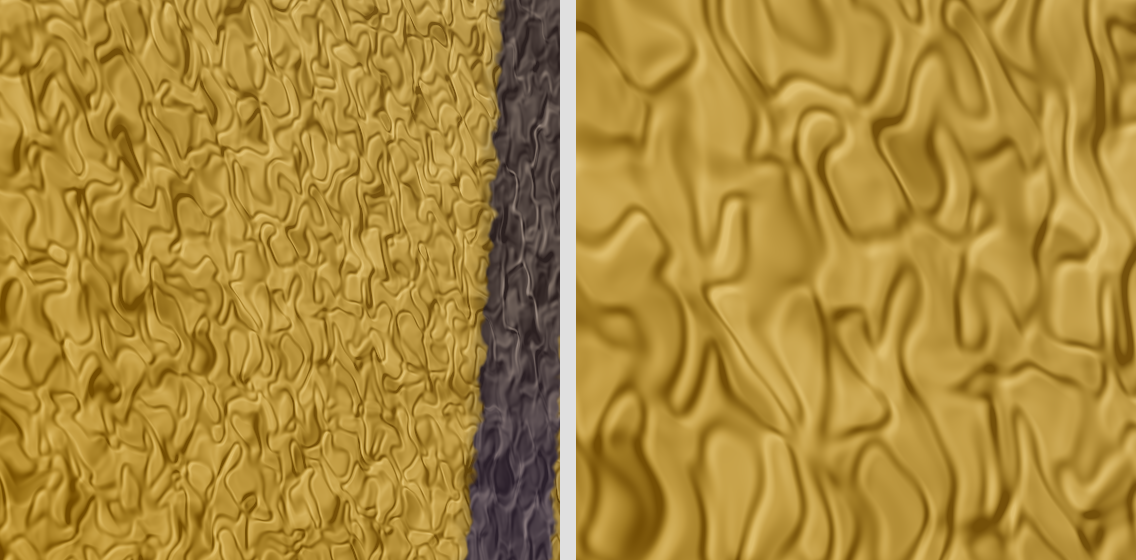
Left, the full canvas; right, a detail of the centre.
This texture is drawn by a three.js fragment shader. Its source:

```glsl
// Rough ochre plaster beside a dark, crumpled, fibrous vertical band.
// Warped gradient noise forms a relief of creases and pits, lit from the
// upper left; the grain becomes finer towards the right.
varying vec2 vUv;

const vec3 PLASTER_PIT = vec3(0.45, 0.31, 0.035);
const vec3 PLASTER_MID = vec3(0.62, 0.48, 0.15);
const vec3 PLASTER_LIGHT = vec3(0.76, 0.62, 0.28);
const vec3 PLASTER_GLINT = vec3(0.86, 0.74, 0.43);
const vec3 BAND_DARK = vec3(0.17, 0.125, 0.12);
const vec3 BAND_MID = vec3(0.34, 0.29, 0.27);
const vec3 BAND_LIGHT = vec3(0.50, 0.44, 0.40);
const vec3 BAND_GLINT = vec3(0.66, 0.60, 0.57);

const vec2 GRAIN_COARSE = vec2(12.0, 8.0);  // grains per canvas, left side
const vec2 GRAIN_GAIN = vec2(6.5, 6.0);     // increase towards the right
const vec2 FIBRE_SCALE = vec2(34.0, 16.0);
const vec2 TO_LIGHT = vec2(-0.07, 0.05);    // offset in grain units
const float PLASTER_TONE = 0.95;
const float CAVITY = 1.2;
const float RELIEF = 1.25;
const float BAND_TONE = 0.38;
const float EDGE_SOFTNESS = 0.005;
const float EDGE_JITTER = 0.014;

vec2 gradient(vec2 cell) {
  float angle = 6.2832 * fract(sin(dot(cell, vec2(127.1, 311.7))) * 43758.5);
  return vec2(cos(angle), sin(angle));
}

float noise(vec2 p) {
  vec2 i = floor(p);
  vec2 f = p - i;
  vec2 u = f * f * f * (f * (f * 6.0 - 15.0) + 10.0);
  float a = dot(gradient(i), f);
  float b = dot(gradient(i + vec2(1.0, 0.0)), f - vec2(1.0, 0.0));
  float c = dot(gradient(i + vec2(0.0, 1.0)), f - vec2(0.0, 1.0));
  float d = dot(gradient(i + 1.0), f - 1.0);
  return mix(mix(a, b, u.x), mix(c, d, u.x), u.y);
}

vec2 warp(vec2 p, float amount) {
  return p + amount * vec2(noise(p * 1.3 + 7.3), noise(p * 1.3 + 31.7));
}

// Thin line along the zero crossings of noise
float crease(vec2 p, float width) {
  return 1.0 - smoothstep(0.0, width, abs(noise(p)));
}

// Four-colour ramp with stops at 0, 0.5, 1 and 1.5
vec3 ramp(float t, vec3 dark, vec3 mid, vec3 light, vec3 glint) {
  vec3 c = mix(dark, mid, clamp(t * 2.0, 0.0, 1.0));
  c = mix(c, light, clamp(t * 2.0 - 1.0, 0.0, 1.0));
  return mix(c, glint, clamp(t * 2.0 - 2.0, 0.0, 1.0));
}

float plasterHeight(vec2 q) {
  vec2 w = warp(q, 0.45);
  float pits = smoothstep(0.05, 0.4, noise(w * 1.5 + 5.1));
  return 0.35 * noise(w) - 0.35 * pits
       - 0.3 * crease(w * 1.9 + 13.4, 0.2) + 0.14 * noise(w * 4.2 + 3.8);
}

vec3 plaster(vec2 p) {
  vec2 q = vec2(p.x * (GRAIN_COARSE.x + GRAIN_GAIN.x * p.x),
                (p.y - 0.5) * (GRAIN_COARSE.y + GRAIN_GAIN.y * p.x));
  q.x += 0.25 * q.y;
  float h = plasterHeight(q);
  float slope = h - plasterHeight(q + TO_LIGHT);
  float tone = PLASTER_TONE + CAVITY * h + RELIEF * slope;
  tone += 0.15 * noise(p * 4.0 + 2.6);
  vec3 tint = mix(vec3(0.0, -0.02, -0.06), vec3(0.02, 0.03, 0.06),
                  0.6 * p.x + 0.4 * p.y);
  return ramp(tone, PLASTER_PIT, PLASTER_MID, PLASTER_LIGHT, PLASTER_GLINT) + tint;
}

float bandHeight(vec2 q, float crumple) {
  vec2 w = warp(q, 0.7);
  float folds = crease(w * vec2(0.55, 0.5) + 9.2, 0.09);
  return 0.5 * noise(w * 0.6) + 0.5 * noise(w * 1.3 + 4.4)
       + 0.3 * noise(w * 2.7 + 8.1) + (0.1 + 0.4 * crumple) * folds;
}

vec3 band(vec2 p, float across) {
  // Strong folds gather along the middle of the upper part
  float crumple = smoothstep(0.2, 0.5, p.y) * (1.0 - smoothstep(0.7, 1.0, p.y))
                * (1.0 - smoothstep(0.15, 0.4, abs(across - 0.45)));
  vec2 q = p * FIBRE_SCALE;
  float h = bandHeight(q, crumple);
  float slope = h - bandHeight(q + 2.0 * TO_LIGHT, crumple);
  float tone = BAND_TONE + 0.75 * h + 0.8 * slope;
  tone -= 0.15 * (1.0 - smoothstep(0.0, 0.15, across));
  vec3 cool = vec3(0.0, 0.0, 0.05) * (1.0 - smoothstep(0.1, 0.5, p.y));
  return ramp(tone, BAND_DARK, BAND_MID, BAND_LIGHT, BAND_GLINT) + cool;
}

void main() {
  vec2 p = vUv;

  // Uneven band borders, leaning left towards the bottom
  float jitter = EDGE_JITTER * (noise(p * vec2(26.0, 22.0))
               + 0.6 * noise(p * vec2(60.0, 55.0) + 6.5));
  float left = 0.83 + 0.1 * p.y - 0.035 * p.y * p.y + jitter;
  float right = 0.985 + 0.05 * p.y + jitter;
  float inside = min(p.x - left, right - p.x);
  float mask = smoothstep(-EDGE_SOFTNESS, EDGE_SOFTNESS, inside);

  // Faint grime on the plaster next to the band
  vec3 wall = plaster(p) * (1.0 - 0.18 * smoothstep(-0.03, 0.0, inside));
  float across = (p.x - left) / (right - left);
  gl_FragColor = vec4(mix(wall, band(p, across), mask), 1.0);
}
```
